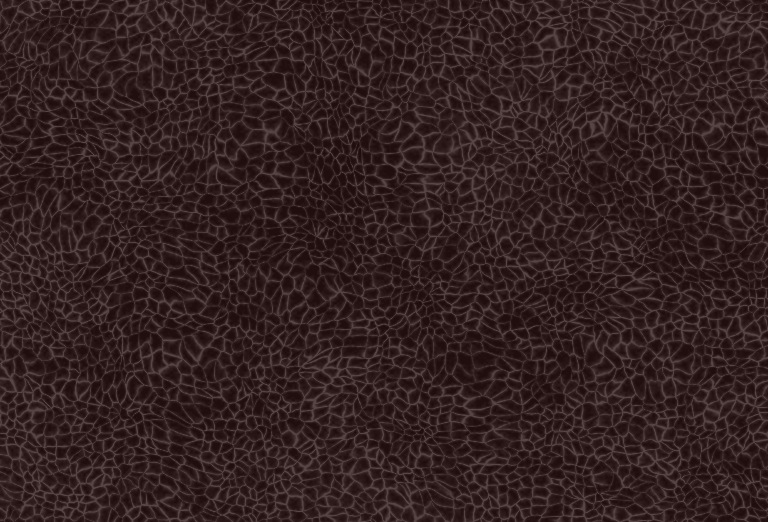
A WebGL 2 fragment shader for this texture:

```glsl
#version 300 es
precision highp float;
// Dark brown grained leather: small pebbled cells parted by pale, uneven creases.

uniform vec2 u_resolution;
out vec4 fragColor;

const vec2 CELLS_PER_HEIGHT = vec2(45.0, 50.0);
const vec3 DEEP_BROWN = vec3(0.125, 0.055, 0.058);
const vec3 MID_BROWN = vec3(0.207, 0.136, 0.139);
const vec3 PALE_BROWN = vec3(0.340, 0.270, 0.270);

float hash(vec2 p) {
    return fract(sin(dot(p, vec2(127.1, 311.7))) * 43758.5453);
}

vec2 hash2(vec2 p) {
    return vec2(hash(p), hash(p + vec2(37.3, 17.9)));
}

// Smooth value noise from 0 to 1
float noise(vec2 p) {
    vec2 cell = floor(p);
    vec2 f = fract(p);
    f = f * f * (3.0 - 2.0 * f);
    float low = mix(hash(cell), hash(cell + vec2(1.0, 0.0)), f.x);
    float high = mix(hash(cell + vec2(0.0, 1.0)), hash(cell + vec2(1.0, 1.0)), f.x);
    return mix(low, high, f.y);
}

float fbm(vec2 p) {
    float sum = 0.0;
    float amplitude = 0.5;
    for (int i = 0; i < 4; i++) {
        sum += amplitude * noise(p);
        p = p * 2.03 + vec2(11.7, 5.3);
        amplitude *= 0.5;
    }
    return sum / 0.9375;
}

// Centred noise vector, used to bend coordinates
vec2 bend(vec2 p) {
    return vec2(noise(p), noise(p + vec2(53.1, 19.4))) - 0.5;
}

vec2 seedOffset(vec2 cell, float jitter) {
    return 0.5 + jitter * (hash2(cell) - 0.5);
}

// x: distance to the nearest cell border, yz: vector to the cell seed, w: cell value
vec4 pebbles(vec2 p, float jitter) {
    vec2 base = floor(p);
    vec2 nearestCell = base;
    vec2 toSeed = vec2(8.0);
    for (int y = -1; y <= 1; y++) {
        for (int x = -1; x <= 1; x++) {
            vec2 cell = base + vec2(x, y);
            vec2 r = cell + seedOffset(cell, jitter) - p;
            if (dot(r, r) < dot(toSeed, toSeed)) {
                toSeed = r;
                nearestCell = cell;
            }
        }
    }
    float border = 8.0;
    for (int y = -2; y <= 2; y++) {
        for (int x = -2; x <= 2; x++) {
            if (x == 0 && y == 0) continue;
            vec2 cell = nearestCell + vec2(x, y);
            vec2 r = cell + seedOffset(cell, jitter) - p;
            border = min(border, dot(0.5 * (toSeed + r), normalize(r - toSeed)));
        }
    }
    return vec4(border, toSeed, hash(nearestCell + 71.0));
}

vec3 leatherColor(float tone) {
    vec3 shade = mix(DEEP_BROWN, MID_BROWN, clamp(tone * 2.0, 0.0, 1.0));
    return mix(shade, PALE_BROWN, clamp(tone * 2.0 - 1.0, 0.0, 1.0));
}

void main() {
    vec2 uv = gl_FragCoord.xy / u_resolution.y;
    float pixel = CELLS_PER_HEIGHT.y / u_resolution.y;

    // Drifting cell directions and wobbly borders
    vec2 p = uv * CELLS_PER_HEIGHT;
    p += 2.6 * bend(uv * 7.0) + 0.9 * bend(uv * 24.0 + 9.0);
    p += 0.28 * bend(p * 1.9 + 31.0);
    vec4 pebble = pebbles(p, 0.88);

    // Pale creases of varying strength
    float strength = mix(0.62, 1.34, noise(p * 0.9 + 4.0));
    float width = max(0.135, 0.8 * pixel);
    float tone = strength * exp(-max(pebble.x, 0.0) / width);

    // Relief light, uneven pebbles, fine pores and broad wear
    tone += 0.16 * pebble.z + 0.06 * pebble.y;
    tone += 0.10 * (pebble.w - 0.5);
    tone += 0.30 * (noise(uv * 210.0) - 0.5);
    tone += 0.34 * (fbm(uv * vec2(3.2, 4.2) + 2.0) - 0.5);
    tone += 0.02;

    fragColor = vec4(leatherColor(clamp(tone, 0.0, 1.0)), 1.0);
}
```
